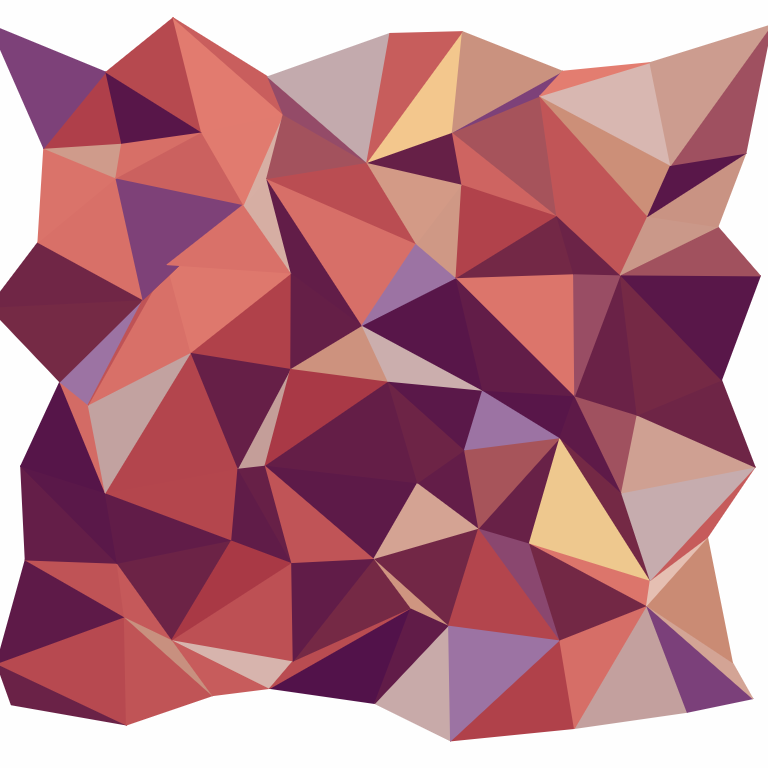
Reproduce this background procedurally as a WebGL 1 fragment shader.

```glsl
precision highp float;
// Low-poly patchwork of flat plum, red, blush and sand triangles on white.
// A strongly jittered grid is split into triangles, each drawn by its
// signed distance; slow waves over the canvas steer the colour families.
uniform vec2 u_resolution;

const float CELLS = 8.0;                        // quads per side
const float JITTER = 0.43;                      // vertex shift, in cells (below 0.5)
const vec2 MESH_ORIGIN = vec2(0.035, 0.07);
const vec2 MESH_SIZE = vec2(0.93, 0.87);
const vec3 PAPER = vec3(0.995);

const float DARK_SHARE = 0.30;                  // of all triangles
const float DARK_SWING = 0.27;
const float RED_SHARE = 0.50;                   // of those not dark
const float RED_SWING = 0.28;
const float MAUVE_END = 0.30;                   // limits within the remainder
const float LAVENDER_END = 0.38;
const float BLUSH_END = 0.93;

const vec3 PLUM = vec3(0.32, 0.07, 0.29);
const vec3 WINE = vec3(0.47, 0.17, 0.27);
const vec3 CRIMSON = vec3(0.66, 0.22, 0.27);
const vec3 CORAL = vec3(0.89, 0.49, 0.44);
const vec3 VIOLET = vec3(0.48, 0.25, 0.48);
const vec3 ROSEWOOD = vec3(0.66, 0.33, 0.35);
const vec3 LAVENDER = vec3(0.61, 0.45, 0.64);
const vec3 CLAY = vec3(0.79, 0.54, 0.45);
const vec3 GREY_PINK = vec3(0.75, 0.66, 0.68);
const vec3 PALE_PEACH = vec3(0.94, 0.79, 0.73);
const vec3 KHAKI = vec3(0.85, 0.79, 0.57);
const vec3 HONEY = vec3(0.96, 0.78, 0.55);

float hash(vec3 p) {
  p = fract(p * vec3(0.1031, 0.1137, 0.0973) + 0.317);
  p += dot(p, p.yzx + 33.33);
  return fract((p.x + p.y) * p.z);
}

// Jittered grid vertex, in canvas units
vec2 vertex(vec2 node) {
  vec2 shift = vec2(hash(vec3(node, 3.0)), hash(vec3(node, 17.0))) * 2.0 - 1.0;
  return MESH_ORIGIN + (node + JITTER * shift) / CELLS * MESH_SIZE;
}

float cross2(vec2 a, vec2 b) {
  return a.x * b.y - a.y * b.x;
}

float segmentDistance(vec2 p, vec2 a, vec2 b) {
  vec2 edge = b - a;
  vec2 q = p - a;
  return length(q - edge * clamp(dot(q, edge) / max(dot(edge, edge), 1e-8), 0.0, 1.0));
}

// Signed distance to a triangle of either winding, negative inside
float triangleDistance(vec2 p, vec2 a, vec2 b, vec2 c) {
  float winding = sign(cross2(b - a, c - a));
  float inside = min(min(cross2(b - a, p - a) * winding, cross2(c - b, p - b) * winding),
                     cross2(a - c, p - c) * winding);
  float edge = min(min(segmentDistance(p, a, b), segmentDistance(p, b, c)),
                   segmentDistance(p, c, a));
  return inside > 0.0 ? -edge : edge;
}

vec3 triangleColor(vec2 cell, float half_) {
  // Four neighbouring triangles get evenly spread picks, keeping shares steady
  vec2 block = vec2(floor(cell.x * 0.5), cell.y);
  float slot = 2.0 * mod(cell.x, 2.0) + half_;
  float pick = fract(hash(vec3(block, 41.0)) + slot * 0.25);
  float tone = hash(vec3(cell, 57.0 + 8.0 * half_));
  float tint = hash(vec3(cell, 83.0 + 8.0 * half_));

  vec2 place = (cell + 0.5) / CELLS;
  float dark = DARK_SHARE + DARK_SWING * cos(6.2832 * (place.y - 0.25 - 0.3 * place.x));
  if (pick < dark) return mix(PLUM, WINE, tone);

  pick = (pick - dark) / (1.0 - dark);
  float red = RED_SHARE + RED_SWING * cos(3.1416 * place.x);
  if (pick < red) return mix(CRIMSON, CORAL, tone);

  pick = (pick - red) / (1.0 - red);
  if (pick < MAUVE_END) return mix(VIOLET, ROSEWOOD, tone);
  if (pick < LAVENDER_END) return LAVENDER;
  if (pick < BLUSH_END) return mix(CLAY, mix(GREY_PINK, PALE_PEACH, tint), tone);
  return mix(KHAKI, HONEY, tone);
}

void main() {
  float side = min(u_resolution.x, u_resolution.y);
  vec2 p = (gl_FragCoord.xy - 0.5 * u_resolution) / side + 0.5;
  vec2 home = floor((p - MESH_ORIGIN) / MESH_SIZE * CELLS);
  vec3 color = PAPER;

  for (int j = -1; j <= 1; j++) {
    for (int i = -1; i <= 1; i++) {
      vec2 cell = home + vec2(float(i), float(j));
      if (min(cell.x, cell.y) < 0.0 || max(cell.x, cell.y) >= CELLS) continue;

      // Split the quad along a random diagonal from a to c
      float flip = step(0.5, hash(vec3(cell, 29.0)));
      vec2 a = vertex(cell + vec2(flip, 0.0));
      vec2 c = vertex(cell + vec2(1.0 - flip, 1.0));
      for (int k = 0; k < 2; k++) {
        float half_ = float(k);
        vec2 b = vertex(cell + (k == 0 ? vec2(1.0 - flip, 0.0) : vec2(flip, 1.0)));
        // Fade only outside the edge so that no seams open between triangles
        float cover = 1.0 - clamp(triangleDistance(p, a, b, c) * side, 0.0, 1.0);
        color = mix(color, triangleColor(cell, half_), cover);
      }
    }
  }
  gl_FragColor = vec4(color, 1.0);
}
```
